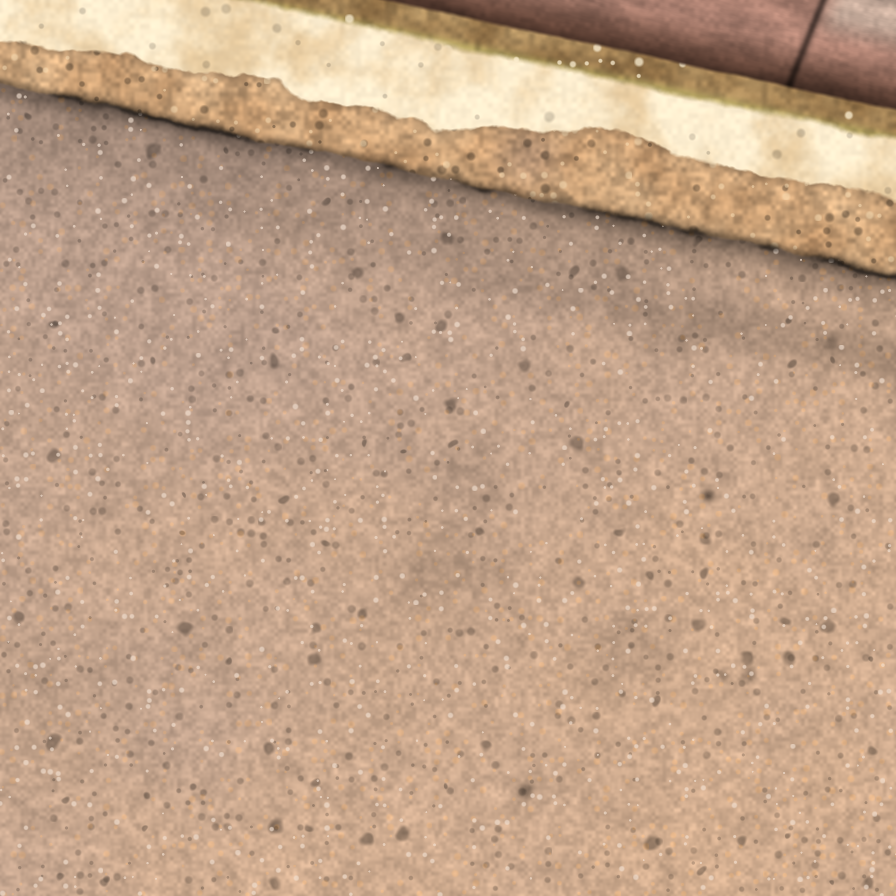
A WebGL 2 fragment shader for this texture:

```glsl
#version 300 es
precision highp float;
uniform vec2 u_resolution;
out vec4 outColor;

#define EDGE_HEIGHT 0.906
#define EDGE_SLOPE 0.213
#define CREAM_TOP 0.151
#define BRICK_BASE 0.185
#define GRAIN 0.13
#define WOBBLE 0.012

float hash(vec2 p) {
  vec3 q = fract(vec3(p.xyx) * 0.1031);
  q += dot(q, q.yzx + 33.33);
  return fract((q.x + q.y) * q.z);
}

float noise(vec2 p) {
  vec2 i = floor(p), f = fract(p);
  f = f * f * (3.0 - 2.0 * f);
  return mix(mix(hash(i), hash(i + vec2(1, 0)), f.x),
             mix(hash(i + vec2(0, 1)), hash(i + vec2(1, 1)), f.x), f.y);
}

float fbm(vec2 p) {
  float sum = 0.0, amp = 0.5;
  for (int i = 0; i < 5; i++) {
    sum += amp * noise(p);
    p = mat2(1.6, 1.2, -1.2, 1.6) * p + 17.3;
    amp *= 0.5;
  }
  return sum / 0.97;
}

// Scattered soft dots: one candidate per cell, kept with the given chance
float specks(vec2 p, float cells, float chance, float radius) {
  vec2 g = p * cells, id = floor(g);
  vec2 centre = 0.3 + 0.4 * vec2(hash(id + 3.1), hash(id + 71.7));
  float size = radius * (0.5 + hash(id + 19.9));
  float keep = step(hash(id + 47.3), chance);
  return keep * (1.0 - smoothstep(size * 0.4, size, length(fract(g) - centre)));
}

float bump(float x, float centre, float width) {
  float t = (x - centre) / width;
  return exp(-t * t);
}

vec3 roadColor(vec2 p, float d) {
  vec3 grey = vec3(0.735, 0.622, 0.55), peach = vec3(0.825, 0.68, 0.56);
  float warmth = 0.42 + 0.5 * (p.x - 0.45) + 0.8 * (0.4 - p.y);
  vec3 c = mix(grey, peach, clamp(warmth + 0.7 * (fbm(p * 5.0) - 0.5), 0.0, 1.0));

  // Damp bands running beside the kerb
  float damp = 0.13 * smoothstep(-0.17, -0.01, d);
  damp += 0.09 * bump(d, -0.098, 0.028) * smoothstep(0.1, 0.7, p.x);
  damp -= 0.07 * bump(d, -0.055, 0.018) * smoothstep(0.4, 0.9, p.x);
  damp += 0.3 * bump(d, 0.0, 0.016);
  c *= 1.0 - damp * (0.75 + 0.5 * fbm(p * 16.0));

  // Broad stains: centre, radius, strength
  const vec4 stains[9] = vec4[9](
    vec4(0.50, 0.36, 0.060, 0.09), vec4(0.70, 0.28, 0.050, 0.08),
    vec4(0.52, 0.47, 0.050, 0.06), vec4(0.06, 0.22, 0.070, 0.05),
    vec4(0.79, 0.447, 0.007, 0.40), vec4(0.586, 0.118, 0.008, 0.40),
    vec4(0.807, 0.246, 0.007, 0.32), vec4(0.836, 0.246, 0.008, 0.38),
    vec4(0.925, 0.617, 0.010, 0.32));
  for (int i = 0; i < 9; i++) {
    float r = length(p - stains[i].xy) / stains[i].z;
    c *= 1.0 - stains[i].w * exp(-r * r) * (0.5 + fbm(p * 60.0));
  }

  // Gravel grain, dark pebbles and pale chips
  c *= 1.0 + GRAIN * (noise(p * 240.0) + noise(p * 115.0 + 9.0) - 1.0);
  c *= 1.0 + 0.12 * (fbm(p * 36.0) - 0.5);
  c *= 1.0 - 0.28 * specks(p + 0.006 * noise(p * 90.0), 21.0, 0.2, 0.16);
  c *= 1.0 - 0.2 * specks(p, 73.0, 0.16, 0.3);
  c += vec3(0.06, 0.02, -0.03) * specks(p + 0.37, 95.0, 0.2, 0.35);
  float chips = specks(p + 0.13, 110.0, 0.09, 0.32);
  return mix(c, vec3(0.95, 0.88, 0.82), 0.65 * chips);
}

vec3 gutterColor(vec2 p) {
  vec3 c = mix(vec3(0.70, 0.53, 0.37), vec3(0.89, 0.74, 0.57), fbm(p * 22.0));
  c = mix(c, vec3(0.68, 0.55, 0.45), 0.7 * bump(length(p - vec2(0.59, 0.826)), 0.0, 0.035));
  c *= 1.0 + 0.24 * (noise(p * 190.0) + noise(p * 85.0) - 1.0);
  c *= 1.0 - 0.3 * specks(p, 60.0, 0.2, 0.3);
  return mix(c, vec3(0.98, 0.88, 0.72), 0.5 * specks(p + 0.2, 85.0, 0.12, 0.35));
}

vec3 creamColor(vec2 p) {
  vec3 c = mix(vec3(0.91, 0.80, 0.63), vec3(1.0, 0.94, 0.82), smoothstep(0.2, 0.65, fbm(p * 17.0)));
  c *= 1.0 + 0.07 * (noise(p * 170.0) - 0.5);
  return c * (1.0 - 0.16 * specks(p, 50.0, 0.14, 0.28));
}

vec3 debrisColor(vec2 p, float d) {
  vec3 c = mix(vec3(0.45, 0.33, 0.19), vec3(0.76, 0.63, 0.43), fbm(p * 26.0));
  c = mix(c, vec3(0.70, 0.67, 0.38), 0.6 * bump(d, CREAM_TOP, 0.007));
  c *= 1.0 + 0.25 * (noise(p * 150.0) - 0.5);
  float litter = specks(p, 65.0, 0.06 + 0.4 * bump(p.x, 0.65, 0.05), 0.35);
  return mix(c, vec3(0.98, 0.93, 0.82), 0.75 * litter);
}

vec3 brickColor(vec2 p, float d) {
  float joint = p.x - 0.905 - 0.4 * (p.y - 0.965);
  float h = d - BRICK_BASE;
  vec3 c = mix(vec3(0.38, 0.26, 0.21), vec3(0.67, 0.50, 0.44), smoothstep(0.0, 0.065, h));
  c = mix(c, vec3(0.74, 0.64, 0.58), smoothstep(0.055, 0.095, h) * smoothstep(-0.01, 0.03, joint));
  c *= 0.78 + 0.44 * fbm(vec2(p.x, d) * vec2(18.0, 65.0));
  c *= 1.0 + 0.14 * (noise(p * 180.0) - 0.5);
  return c * (1.0 - 0.55 * bump(joint, 0.0, 0.005)) * (1.0 - 0.3 * bump(h, 0.0, 0.01));
}

void main() {
  vec2 p = gl_FragCoord.xy / u_resolution;
  float soft = max(0.0022, 1.0 / u_resolution.y);
  float d = p.y - EDGE_HEIGHT + EDGE_SLOPE * p.x;
  float ragged = d + WOBBLE * (fbm(p * 28.0) - 0.5);

  // Wet margin rises to the right, with a rounded lobe
  float margin = 0.046 + 0.015 * smoothstep(0.0, 0.17, p.x) + 0.02 * smoothstep(0.5, 0.62, p.x);
  margin += 0.016 * bump(p.x, 0.69, 0.055);
  float creamEdge = d - margin + 0.032 * (fbm(p * 20.0 + 4.0) - 0.5);

  vec3 c = roadColor(p, ragged);
  vec3 gutter = gutterColor(p) * (1.0 - 0.38 * bump(ragged, 0.0, 0.007));
  gutter *= 1.0 - 0.13 * bump(creamEdge, 0.0, 0.006);
  c = mix(c, gutter, smoothstep(-soft, soft, ragged));
  c = mix(c, creamColor(p), smoothstep(-soft, soft, creamEdge));
  c = mix(c, debrisColor(p, d), smoothstep(-0.005, 0.005, ragged - CREAM_TOP));
  c = mix(c, brickColor(p, d), smoothstep(-0.003, 0.003, d - BRICK_BASE + 0.006 * (fbm(p * 18.0) - 0.5)));

  // Broken dark crevice along the kerb foot
  float crevice = bump(ragged, -0.001, 0.0035) * smoothstep(0.42, 0.62, fbm(p * 13.0 + 8.0));
  c *= 1.0 - 0.55 * crevice;
  outColor = vec4(clamp(c, 0.0, 1.0), 1.0);
}
```
